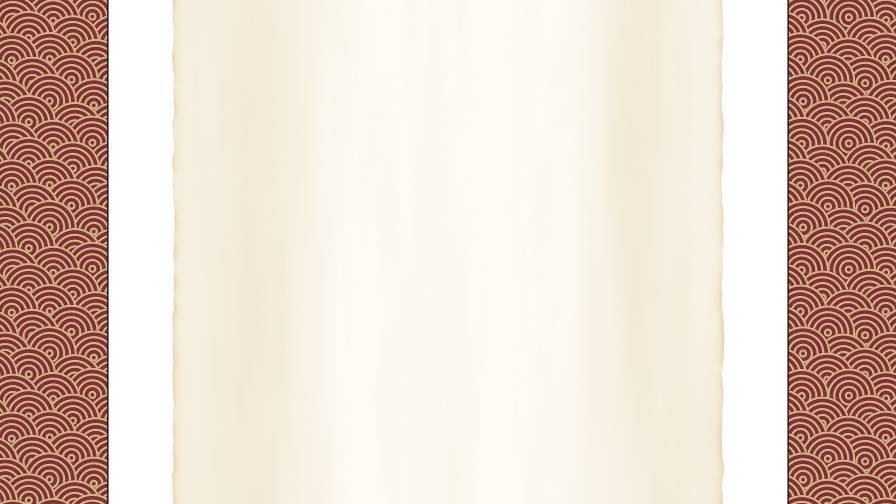
This background is drawn by a Shadertoy shader. Its source:

```glsl
// A pale hanging paper with ragged sides, flanked by maroon bands of gold waves.
// Lengths are in canvas heights; waves are overlapping ringed discs, composited
// front to back, and the paper is tinted by vertically stretched value noise.

#define BAND_EDGE 0.675    // centre line to inner edge of a band
#define PAPER_HALF 0.545   // half width of the paper
#define ROW_STEP 0.0417    // height between wave rows
#define COLUMN_STEP 0.083  // distance between waves in a row
#define WAVE_RADIUS 0.054
#define RING_STEP 0.0115
#define LINE_HALF 0.0021   // half thickness of a gold line
#define JITTER 0.016       // irregularity of the wave centres

const vec3 MAROON = vec3(0.50, 0.19, 0.21);
const vec3 GOLD = vec3(0.82, 0.72, 0.52);
const vec3 INK = vec3(0.12, 0.08, 0.07);
const vec3 CREAM = vec3(0.992, 0.982, 0.957);
const vec3 TAN = vec3(0.940, 0.895, 0.805);
const vec3 RIM = vec3(0.90, 0.80, 0.63);

float hash(vec2 p) {
    vec3 q = fract(vec3(p.xyx) * 0.1031);
    q += dot(q, q.yzx + 33.33);
    return fract((q.x + q.y) * q.z);
}

float noise(vec2 p) {
    vec2 cell = floor(p), f = fract(p);
    f = f * f * (3.0 - 2.0 * f);
    float low = mix(hash(cell), hash(cell + vec2(1, 0)), f.x);
    float high = mix(hash(cell + vec2(0, 1)), hash(cell + vec2(1, 1)), f.x);
    return mix(low, high, f.y);
}

float fbm(vec2 p) {
    float sum = 0.0, weight = 0.5;
    for (int i = 0; i < 4; i++) {
        sum += weight * noise(p);
        p = p * 2.03 + 17.0;
        weight *= 0.5;
    }
    return sum / 0.9375;
}

// Lower rows lie in front; the pattern repeats every three rows.
vec3 waves(vec2 p, float px) {
    vec3 colour = vec3(0.0);
    float open = 1.0;
    float firstRow = floor(p.y / ROW_STEP) - 2.0;
    for (int j = 0; j < 5; j++) {
        float row = firstRow + float(j);
        float kind = mod(row, 3.0);
        float shift = 0.5 * mod(row, 2.0);
        float firstColumn = floor(p.x / COLUMN_STEP - shift) - 1.0;
        for (int i = 0; i < 4; i++) {
            float column = firstColumn + float(i);
            vec2 id = vec2(column + 40.0, kind + 7.0);
            vec2 offset = vec2(hash(id), hash(id + 31.7)) - 0.5;
            vec2 centre = vec2((column + shift) * COLUMN_STEP, row * ROW_STEP);
            float inside = WAVE_RADIUS - length(p - centre - JITTER * offset);
            float ring = (inside - LINE_HALF) / RING_STEP;
            float lineDist = abs(ring - round(ring)) * RING_STEP - LINE_HALF;
            float gold = smoothstep(0.6 * px, -0.6 * px, lineDist);
            float cover = smoothstep(-0.5 * px, 0.5 * px, inside);
            colour += open * cover * mix(MAROON, GOLD, gold);
            open *= 1.0 - cover;
        }
    }
    return colour + open * MAROON;
}

// Light centre, tan streaks toward the sides, warmer lower corners.
vec3 paper(vec2 p, float edgeDist) {
    float u = p.x / PAPER_HALF;
    float side = abs(u);
    float tint = 0.10 + 0.36 * smoothstep(0.30, 0.70, side);
    tint += 0.22 * exp(-pow((side - 0.70) / 0.13, 2.0)) * smoothstep(0.0, 0.5, p.y);
    tint += 0.20 * smoothstep(0.65, 0.0, p.y) * smoothstep(0.40, 0.80, side);
    tint += 0.45 * (fbm(vec2(u * 6.0 + 20.0, p.y * 1.3 + 4.0)) - 0.5);
    tint += 0.16 * (fbm(vec2(u * 20.0 + 50.0, p.y * 5.0)) - 0.5);
    tint += 0.06 * (fbm(p * 90.0 + 200.0) - 0.5);
    vec3 colour = mix(CREAM, TAN, clamp(tint, 0.0, 1.0));
    // Stained rim, patchy along its length
    float stain = 0.25 + 0.75 * noise(vec2(p.y * 34.0, sign(p.x) * 3.0 + 9.0));
    return mix(colour, RIM, stain * exp(-max(edgeDist, 0.0) / 0.007));
}

void mainImage(out vec4 fragColor, in vec2 fragCoord) {
    float px = 1.0 / iResolution.y;
    vec2 p = vec2(fragCoord.x - 0.5 * iResolution.x, fragCoord.y) * px;
    float side = abs(p.x);

    // Paper with a ragged edge on white
    float ragged = fbm(vec2(p.y * 28.0, sign(p.x) * 5.0 + 12.0)) - 0.5;
    float edgeDist = PAPER_HALF + 0.010 * ragged - side;
    float onPaper = smoothstep(-0.7 * px, 0.7 * px, edgeDist);
    vec3 colour = mix(vec3(1.0), paper(p, edgeDist), onPaper);

    // Wave bands and their dark inner border
    float bandDist = side - BAND_EDGE;
    colour = mix(colour, waves(p, px), smoothstep(-0.5 * px, 0.5 * px, bandDist));
    float border = smoothstep(0.6 * px, -0.6 * px, abs(bandDist) - 0.0016);
    colour = mix(colour, INK, 0.9 * border);

    fragColor = vec4(colour, 1.0);
}
```
